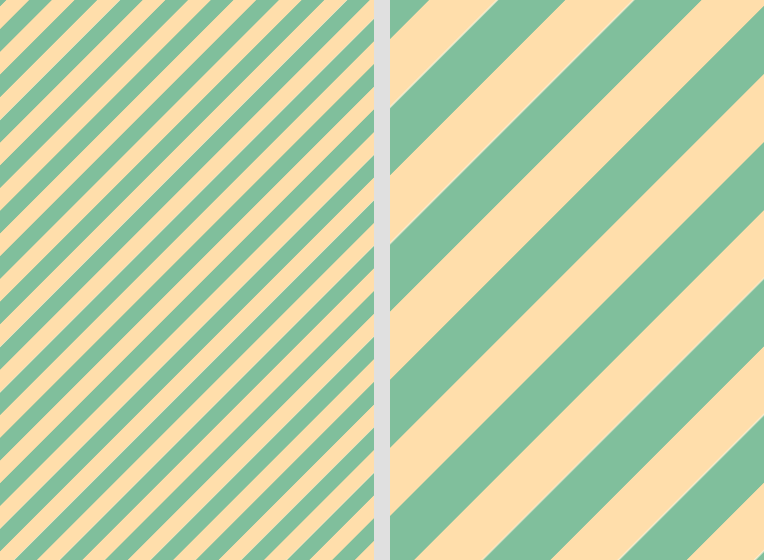
Left, the full canvas; right, a detail of the centre.
Give the GLSL for this pattern, as a WebGL 2 fragment shader.

```glsl
#version 300 es
precision highp float;

uniform vec2 u_resolution;
out vec4 fragColor;

const vec3 CREAM = vec3(1.0, 0.87, 0.67);
const vec3 GREEN = vec3(0.50, 0.75, 0.61);
const vec3 PALE = vec3(1.0, 0.96, 0.87);

// Lengths are fractions of the canvas height, measured along an edge.
const float PERIOD = 0.0811;
const float OFFSET = 0.0521;
const float HAIRLINE = 0.0016;

float hash(float n) {
    return fract(sin(n * 12.9898) * 43758.5);
}

// Antialiased coverage of a band centred on zero.
float band(float d, float halfWidth, float blur) {
    return 1.0 - smoothstep(-blur, blur, abs(d) - halfWidth);
}

// Signed offset from the nearest multiple of the period.
float repeatCentred(float x, float period) {
    return x - period * round(x / period);
}

vec3 diagonalStripes(vec2 p, float pixel) {
    float s = p.x + 1.0 - p.y - OFFSET;
    float blur = 0.75 * pixel;

    // Equal cream and green bands at 45 degrees
    float green = band(repeatCentred(s - 0.25 * PERIOD, PERIOD), 0.25 * PERIOD, blur);
    vec3 color = mix(CREAM, GREEN, green);

    // Faint pale hairline on the upper edge of some green bands
    float index = round(s / PERIOD);
    float strength = 0.6 * smoothstep(0.5, 0.8, hash(index + 3.0));
    float line = band(repeatCentred(s, PERIOD), 0.5 * HAIRLINE, blur);
    return mix(color, PALE, line * strength);
}

void main() {
    vec2 p = gl_FragCoord.xy / u_resolution.y;
    fragColor = vec4(diagonalStripes(p, 1.0 / u_resolution.y), 1.0);
}
```
